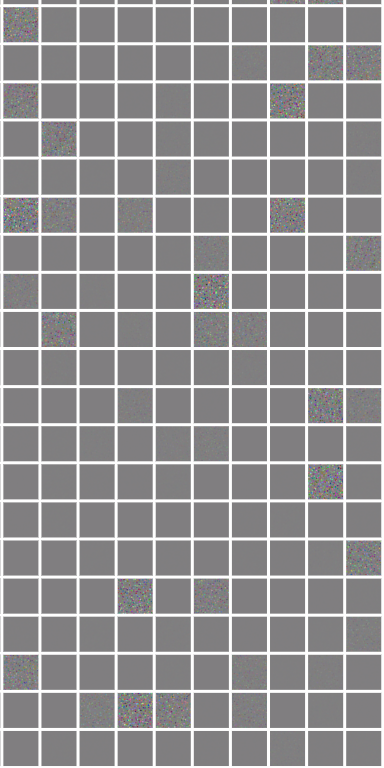
Reproduce this pattern procedurally as a WebGL 1 fragment shader.

```glsl
precision highp float;
uniform vec2 u_resolution;

// Lengths are fractions of the canvas width
#define PITCH 0.0992
#define GRID_ORIGIN vec2(0.0048, 0.0012)
#define LINE_WIDTH 0.0079
#define TILE_COLOR vec3(0.500, 0.496, 0.500)
#define LINE_COLOR vec3(0.995)
#define GRAINS_PER_TILE 22.0
#define GRAIN_RADIUS 0.75
#define GRAIN_CONTRAST 0.42
#define WEAR_RARITY 14.0
#define SEED 3.7

vec3 hash3(vec2 p) {
  vec3 q = fract(vec3(p.xyx + SEED) * vec3(0.1031, 0.1030, 0.0973));
  q += dot(q, q.yxz + 33.33);
  return fract((q.xxy + q.yzz) * q.zyx);
}

// Cellular speckle: each jittered grain carries its own signed tint
vec3 speckle(vec2 p) {
  vec2 cell = floor(p);
  vec3 tint = vec3(0.0);
  for (int j = -1; j <= 1; j++) {
    for (int i = -1; i <= 1; i++) {
      vec2 id = cell + vec2(float(i), float(j));
      vec2 center = id + hash3(id + 71.3).xy;
      float dot_mask = 1.0 - smoothstep(0.0, GRAIN_RADIUS, length(p - center));
      // Cubing keeps most grains faint and a few vivid
      vec3 signed_tint = hash3(id) * 2.0 - 1.0;
      tint += dot_mask * signed_tint * signed_tint * signed_tint;
    }
  }
  return tint;
}

// Antialiased coverage of the square grid lines
float gridLines(vec2 tile_uv, float pixel) {
  vec2 dist = (0.5 - abs(tile_uv - 0.5)) * PITCH;
  vec2 cover = clamp((0.5 * LINE_WIDTH - dist) / pixel + 0.5, 0.0, 1.0);
  return max(cover.x, cover.y);
}

void main() {
  float pixel = 1.0 / u_resolution.x;
  vec2 grid = (gl_FragCoord.xy * pixel - GRID_ORIGIN) / PITCH;
  vec2 tile = floor(grid);

  // A few tiles are visibly speckled, most stay almost flat
  float wear = pow(hash3(tile + 19.0).x, WEAR_RARITY);
  vec3 color = TILE_COLOR;
  color += GRAIN_CONTRAST * wear * speckle(grid * GRAINS_PER_TILE);

  color = mix(color, LINE_COLOR, gridLines(fract(grid), pixel));
  gl_FragColor = vec4(color, 1.0);
}
```
